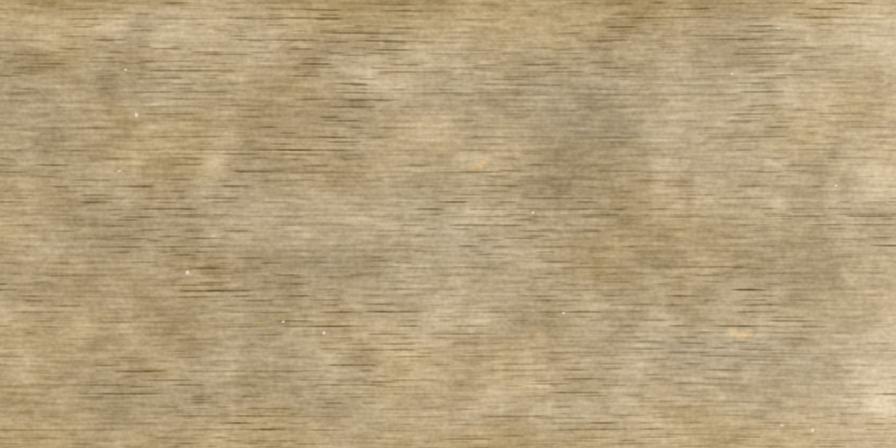
Give the GLSL for this texture, as a WebGL 2 fragment shader.

```glsl
#version 300 es
precision highp float;

uniform vec2 u_resolution;
out vec4 fragColor;

vec2 hash2(vec2 p) {
    vec3 q = fract(p.xyx * vec3(0.1031, 0.1030, 0.0973));
    q += dot(q, q.yzx + 33.33);
    return fract((q.xx + q.yz) * q.zy);
}

float cornerDot(vec2 cell, vec2 offset) {
    float angle = 6.2832 * hash2(cell).x;
    return dot(vec2(cos(angle), sin(angle)), offset);
}

float gradientNoise(vec2 p) {
    vec2 i = floor(p), f = fract(p);
    vec2 u = f * f * f * (f * (f * 6.0 - 15.0) + 10.0);
    vec2 e = vec2(1.0, 0.0);
    return mix(mix(cornerDot(i, f), cornerDot(i + e, f - e), u.x),
               mix(cornerDot(i + e.yx, f - e.yx), cornerDot(i + 1.0, f - 1.0), u.x), u.y);
}

float fbm(vec2 p) {
    float sum = 0.0, amplitude = 1.0;
    for (int octave = 0; octave < 5; octave++) {
        sum += amplitude * gradientNoise(p);
        p = p * 2.03 + vec2(17.3, 9.1);
        amplitude *= 0.6;
    }
    return sum;
}

// Thin level pores: each row is broken into dashes of uneven length
float pores(vec2 p, float rows, float stretch, float pixel) {
    float row = floor(p.y * rows);
    vec2 pick = hash2(vec2(row, 19.0));
    float dist = abs(fract(p.y * rows) - 0.3 - 0.4 * pick.x) / rows;
    float dash = smoothstep(0.0, 0.3, gradientNoise(vec2(p.x * stretch + 50.0 * pick.y, row * 7.37)));
    return dash * (1.0 - smoothstep(0.0005, 0.0015 + pixel, dist));
}

// One small elongated fleck inside some cells of a grid
float flecks(vec2 p, float pixel) {
    vec2 cell = floor(p * 9.0);
    vec2 pick = hash2(cell + 71.0);
    vec2 centre = (cell + 0.2 + 0.6 * hash2(cell + 23.0)) / 9.0;
    float radius = mix(0.002, 0.005, pick.y * pick.y);
    float dist = length((p - centre) * vec2(mix(0.5, 1.2, pick.y), 1.0));
    return step(0.9, pick.x) * (1.0 - smoothstep(radius - pixel, radius + pixel, dist));
}

void main() {
    vec2 p = gl_FragCoord.xy / u_resolution.y;
    float right = gl_FragCoord.x / u_resolution.x;
    float pixel = 1.0 / u_resolution.y;

    // Weathered stains with ragged outlines
    vec2 warp = vec2(gradientNoise(p * 5.0 + 31.0), gradientNoise(p * 5.0 + 57.0));
    float stain = fbm(p * vec2(2.6, 3.6) + 0.35 * warp + 12.0);
    float mottle = fbm(p * vec2(9.0, 11.0) + 0.3 * warp + 40.0);
    float tone = 0.713 + 0.10 * stain + 0.062 * mottle;

    // Fine grit and thin fibres
    vec2 g = p + vec2(3.0, 5.0 + 0.006 * gradientNoise(p * vec2(1.5, 3.0) + 8.0));
    tone += 0.045 * gradientNoise(p * vec2(55.0, 75.0) + 7.0);
    tone += 0.045 * gradientNoise(p * vec2(105.0, 119.0) + 3.0);
    tone += 0.080 * gradientNoise(g * vec2(7.0, 117.0));
    tone += 0.050 * gradientNoise(g * vec2(24.0, 121.0));

    // Dark pores, denser in some zones
    float density = 0.45 + 0.9 * smoothstep(-0.35, 0.4, gradientNoise(p * vec2(3.0, 5.0) + 90.0));
    tone -= density * (0.105 * pores(g, 61.0, 10.0, pixel) + 0.075 * pores(g + 2.7, 83.0, 17.0, pixel));

    // Bleached right side and darker upper rim
    tone += 0.025 * (right - 0.5) + 0.07 * smoothstep(0.9, 1.0, right + 0.03 * stain);
    tone -= 0.05 * smoothstep(0.95, 1.0, p.y + 0.03 * mottle);

    // Grey dirt against warm brown wood
    float rim = smoothstep(0.1, 0.0, p.y) + smoothstep(0.92, 1.0, p.y);
    float warmth = 0.8 * fbm(p * vec2(2.2, 3.4) + 65.0) + 0.4 * rim + 0.3 * (0.4 - right);
    vec3 colour = tone + vec3(0.0, -0.077, -0.216);
    colour += clamp(warmth, -0.8, 1.0) * vec3(0.018, 0.0, -0.040);

    // Rare ochre patches and pale flecks
    float ochre = smoothstep(0.62, 0.95, fbm(p * vec2(7.0, 9.0) + 130.0));
    colour += ochre * vec3(0.10, 0.05, -0.02);
    colour = mix(colour, vec3(0.90, 0.88, 0.82), 0.8 * flecks(p, pixel));

    fragColor = vec4(clamp(colour, 0.0, 1.0), 1.0);
}
```
